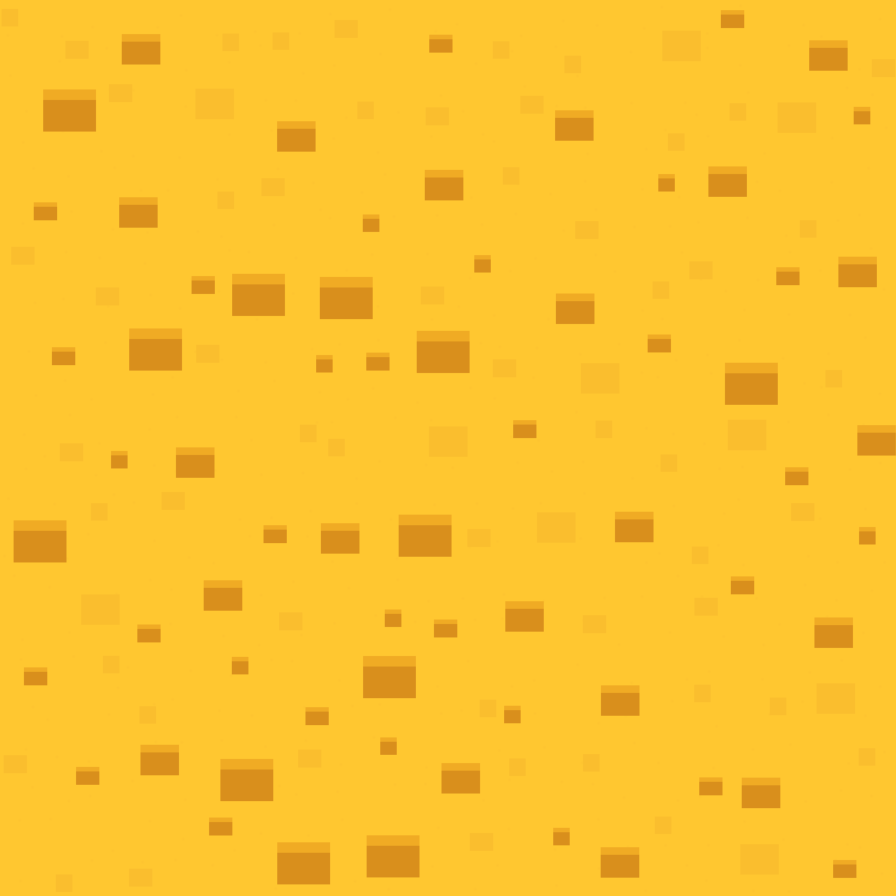
A Shadertoy shader for this texture:

```glsl
#define GROUND vec3(1.0, 0.78, 0.19)
#define BLOCK vec3(0.85, 0.56, 0.11)
#define RIM vec3(0.94, 0.67, 0.14)
#define FAINT vec3(0.98, 0.745, 0.18)
#define GRID vec2(12.0, 11.0)
#define RIM_SHARE 0.25
#define GAP 0.004
#define SPECK_GRID 22.0
#define SPECK_RADIUS 0.0015
#define SPECK_STRENGTH 0.35
#define EDGE_PIXELS 1.2

vec2 hash2(vec2 p) {
    vec3 q = fract(p.xyx * vec3(0.1031, 0.1030, 0.0973));
    q += dot(q, q.yzx + 33.33);
    return fract((q.xx + q.yz) * q.zy);
}

// Antialiased coverage of an axis-aligned box
float boxCoverage(vec2 p, vec2 halfSize, float edge) {
    vec2 c = clamp((halfSize - abs(p)) / edge + 0.5, 0.0, 1.0);
    return c.x * c.y;
}

// Block size for a kind in 0..1; kinds above 0.52 are faint
vec2 blockSize(float kind) {
    vec2 large = vec2(0.059, 0.047);
    vec2 medium = vec2(0.043, 0.034);
    vec2 small = vec2(0.026, 0.020);
    vec2 tiny = vec2(0.0185, 0.0195);
    if (kind < 0.12) return large;
    if (kind < 0.29) return medium;
    if (kind < 0.39) return small;
    if (kind < 0.52) return tiny;
    if (kind < 0.66) return medium;
    return kind < 0.83 ? small : tiny;
}

void mainImage(out vec4 fragColor, in vec2 fragCoord) {
    vec2 uv = fragCoord / iResolution.y;
    float aspect = iResolution.x / iResolution.y;
    float edge = EDGE_PIXELS / iResolution.y;
    vec3 color = GROUND;

    // Barely visible specks, one per cell
    vec2 speckCell = floor(uv * SPECK_GRID);
    vec2 speckPos = (speckCell + 0.1 + 0.8 * hash2(speckCell + 71.0)) / SPECK_GRID;
    float speck = 1.0 - smoothstep(0.0, SPECK_RADIUS + edge, distance(uv, speckPos));
    color = mix(color, FAINT, speck * SPECK_STRENGTH);

    // Rows slide by random amounts, so columns do not line up
    float row = floor(uv.y * GRID.y);
    float slide = hash2(vec2(row, 19.0)).x;
    vec2 cell = vec2(floor(uv.x * GRID.x + slide), row);

    // Evenly interleaved kinds with some disorder
    float disorder = 0.25 * hash2(cell + 37.0).x;
    float kind = fract(dot(cell, vec2(0.7549, 0.5698)) + disorder);
    vec2 size = blockSize(kind);

    // Random place that keeps the block inside its cell
    vec2 room = 1.0 / GRID - size - GAP;
    vec2 center = (cell + 0.5 - vec2(slide, 0.0)) / GRID;
    center += (hash2(cell + 5.0) - 0.5) * room;

    // Blocks that would cross the side borders are left out
    bool fits = center.x > 0.5 * size.x && center.x < aspect - 0.5 * size.x;
    if (fits) {
        vec2 p = uv - center;
        float rimLine = size.y * (0.5 - RIM_SHARE);
        float rim = clamp((p.y - rimLine) / edge + 0.5, 0.0, 1.0);
        vec3 paint = kind < 0.52 ? mix(BLOCK, RIM, rim) : FAINT;
        color = mix(color, paint, boxCoverage(p, 0.5 * size, edge));
    }

    fragColor = vec4(color, 1.0);
}
```
